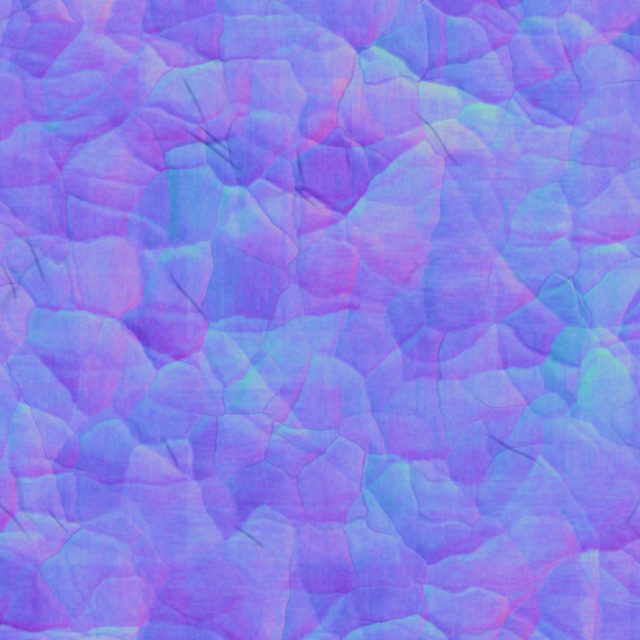
This texture map is drawn by a Shadertoy shader. Its source:

```glsl
const vec2 FLAT_TONE = vec2(0.525, 0.508);  // red and green of a level surface
const float BLUE_TOP = 0.92;
const float BLUE_FALL = 1.5;                // blue lost on steep slopes
const int LAYERS = 3;
const float STONE_SCALE = 5.6;              // stones across in the coarsest layer
const float SCALE_STEP = 1.33;
const vec2 TILT = vec2(0.064, 0.088);       // random lean of each stone
const vec2 FACET = vec2(0.022, 0.026);      // extra lean of a chipped side
const vec2 RIM = vec2(0.095, 0.125);        // slope of the stone borders
const vec2 PATCH_TILT = vec2(0.05, 0.05);   // lean of whole rectangles
const float WARP = 0.05;
const float ROUGHNESS = 0.016;              // raggedness of stone outlines
const float GRAIN = 0.055;
const float STRATA = 0.045;
const int CRACKS = 14;
const float CRACK_WIDTH = 0.003;

vec2 hash2(vec2 p) {
    vec3 q = fract(vec3(p.xyx) * vec3(0.1031, 0.1030, 0.0973));
    q += dot(q, q.yzx + 33.33);
    return fract((q.xx + q.yz) * q.zy);
}

// Bilinear noise; a small blend width turns it into soft-edged rectangles
vec2 blockNoise(vec2 p, float blend) {
    vec2 i = floor(p);
    vec2 f = smoothstep(0.5 - blend, 0.5 + blend, fract(p));
    vec2 low = mix(hash2(i), hash2(i + vec2(1, 0)), f.x);
    vec2 high = mix(hash2(i + vec2(0, 1)), hash2(i + vec2(1, 1)), f.x);
    return mix(low, high, f.y);
}

vec2 noise2(vec2 p) { return blockNoise(p, 0.5) - 0.5; }

vec2 site(vec2 cell, float seed) {
    return cell + 0.08 + 0.84 * hash2(cell + seed);
}

// Slope of one bed of stones in xy, distance to the stone border in z
vec3 stones(vec2 p, float seed, float pixel) {
    vec2 home = floor(p), nearCell = home, toNear = vec2(0);
    float best = 1e3;
    for (int k = 0; k < 9; k++) {
        vec2 cell = home + vec2(k % 3 - 1, k / 3 - 1);
        vec2 d = site(cell, seed) - p;
        if (dot(d, d) < best) { best = dot(d, d); toNear = d; nearCell = cell; }
    }
    // Blend the directions of close borders so that corners turn round
    float border = 1e3;
    vec2 outward = vec2(0);
    for (int k = 0; k < 25; k++) {
        vec2 cell = nearCell + vec2(k % 5 - 2, k / 5 - 2);
        if (cell == nearCell) continue;
        vec2 d = site(cell, seed) - p;
        vec2 dir = normalize(d - toNear);
        float edge = dot(0.5 * (d + toNear), dir);
        border = min(border, edge);
        outward += dir * exp(-18.0 * edge);
    }
    outward /= length(outward) + 0.02;
    vec2 id = hash2(nearCell + seed + 41.0);
    vec2 id2 = hash2(nearCell + seed + 97.0);

    // Lean, one chipped side and a rim of varying breadth and strength
    vec2 slope = TILT * (2.0 * id - 1.0);
    float angle = 6.2832 * id2.x;
    vec2 chipDir = vec2(cos(angle), sin(angle));
    float chip = smoothstep(-0.03, 0.03, dot(-toNear, chipDir) - 0.12 * id2.y);
    slope += FACET * chipDir * (2.0 * chip - 0.8);
    float breadth = mix(0.08, 0.24, id2.y);
    float rim = 1.0 - smoothstep(0.4 * breadth, breadth, border);
    slope += RIM * outward * rim * mix(0.2, 1.0, fract(id.x * 7.0 + id2.x));
    return vec3(slope * smoothstep(0.0, pixel, border), border);
}

void mainImage(out vec4 fragColor, in vec2 fragCoord) {
    float unit = min(iResolution.x, iResolution.y);
    vec2 uv = fragCoord / unit;
    vec2 slope = vec2(0);
    float shade = 0.0;

    // Overlaid stone beds, each fading in and out by rectangular patches
    for (int n = 0; n < LAYERS; n++) {
        float seed = 17.0 * float(n) + 5.0;
        float scale = STONE_SCALE * pow(SCALE_STEP, float(n));
        vec2 stretch = n % 2 == 0 ? vec2(0.9, 1.15) : vec2(1.2, 0.85);
        vec2 p = uv + WARP * noise2(uv * 7.0 + seed) + ROUGHNESS * noise2(uv * 24.0 + seed);
        p += 0.3 * ROUGHNESS * noise2(uv * 80.0 + seed);
        vec3 bed = stones(p * scale * stretch + seed, seed, 2.0 * scale / unit);
        float patchWeight = blockNoise(uv * vec2(4.7, 5.3) + seed * 1.37, 0.012).x;
        slope += bed.xy * mix(0.25, 1.0, patchWeight);
        float seam = 1.0 - smoothstep(0.0, 0.03, bed.z);
        shade += 0.05 * seam * smoothstep(0.1, 0.35, noise2(uv * 9.0 + seed).x);
    }

    // Faint leaning rectangles, tall and wide
    slope += PATCH_TILT * (blockNoise(uv * vec2(13, 6) + 3.7, 0.05) - 0.5);
    slope += PATCH_TILT * (blockNoise(uv * vec2(6, 11) + 51.2, 0.03) - 0.5);

    // Scratches and strata, running across or upright by patch
    float upright = smoothstep(0.4, 0.6, blockNoise(uv * 4.6 + 8.3, 0.04).x);
    vec2 across = noise2(uv * vec2(45, 230)) * vec2(0.5, 1.0);
    vec2 upward = noise2(uv * vec2(230, 32) + 60.0) * vec2(1.0, 0.5);
    slope += GRAIN * (mix(across, upward, upright) + noise2(uv * 250.0));
    vec2 wavy = uv + 0.02 * noise2(uv * 6.0 + 30.0);
    slope.y += STRATA * noise2(wavy * vec2(7, 55)).x * (1.0 - 0.7 * upright);
    slope.x += STRATA * noise2(wavy * vec2(48, 6) + 70.0).x * (0.3 + 0.6 * upright);
    slope += 0.035 * noise2(uv * 34.0 + 12.0) + 0.03 * noise2(uv * 90.0 + 5.0);

    // Short slanted cracks
    for (int n = 0; n < CRACKS; n++) {
        vec2 id = hash2(vec2(n, 7));
        vec2 center = hash2(vec2(n, 23));
        float angle = -0.95 + 0.8 * (id.x - 0.5);
        vec2 along = vec2(cos(angle), sin(angle));
        vec2 normal = vec2(-along.y, along.x);
        vec2 d = uv - center + 0.016 * noise2(uv * 18.0 + float(n));
        float reach = mix(0.03, 0.075, id.y);
        float taper = 1.0 - smoothstep(0.3 * reach, reach, abs(dot(d, along)));
        float t = dot(d, normal) / CRACK_WIDTH;
        float groove = taper * exp(-t * t);
        slope -= 0.16 * normal * t * groove;
        shade += 0.09 * groove;
    }

    // Encode the slope as colour
    float blue = BLUE_TOP - BLUE_FALL * min(dot(slope, slope), 0.09);
    vec3 color = vec3(FLAT_TONE + clamp(slope, -0.3, 0.3), blue) - shade;
    fragColor = vec4(clamp(color, 0.0, 1.0), 1.0);
}
```
